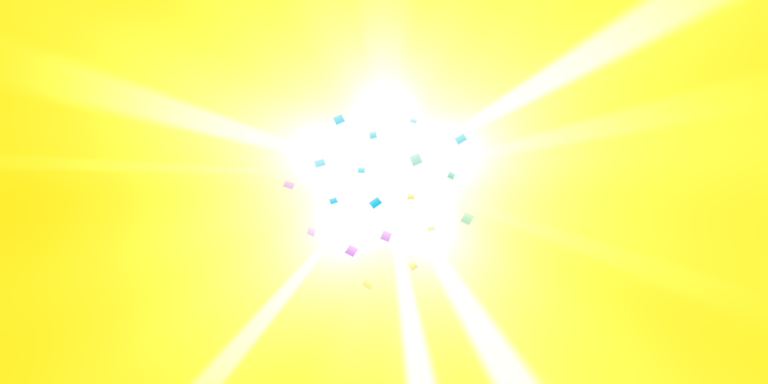
Give the GLSL for this background, as a Shadertoy shader.

```glsl
// A white star-shaped flash bursts over warm yellow, with tapered light beams.
// Polar wedges form the beams, a lobed exponential halo forms the flash,
// and a golden-angle spiral scatters small tilted confetti over the core.

const vec2 BURST_CENTER = vec2(1.003, 0.544);
const vec2 CONFETTI_CENTER = vec2(1.003, 0.492);
const float CORE_RADIUS = 0.20;
const float STAR_DEPTH = 0.05;
const float HALO_FALLOFF = 0.22;
const float BASE_LIGHT = 0.28;
const float LEFT_SHADE = 0.08;
const float STREAK_STRENGTH = 0.025;
const float CONFETTI_SPREAD = 0.25;
const float CONFETTI_SIZE = 0.013;
const float GOLDEN_ANGLE = 2.39996;
const int CONFETTI_COUNT = 19;
const int BEAM_COUNT = 9;

// Beam: direction and half width in degrees, strength, reach.
const vec4 BEAMS[BEAM_COUNT] = vec4[](
    vec4( 30.3, 3.9, 1.00, 1.15),
    vec4(163.5, 3.8, 0.95, 0.75),
    vec4(229.6, 2.7, 0.95, 0.92),
    vec4(279.8, 4.2, 1.00, 2.00),
    vec4(301.9, 4.9, 1.00, 2.00),
    vec4( 12.5, 3.0, 0.45, 0.75),
    vec4(178.0, 1.2, 0.16, 1.00),
    vec4(340.5, 2.5, 0.14, 0.90),
    vec4( 90.0, 9.0, 0.40, 0.45));

const vec3 CONFETTI_COLORS[5] = vec3[](
    vec3(0.30, 0.84, 0.95), vec3(1.00, 0.94, 0.48),
    vec3(0.50, 0.90, 0.94), vec3(0.93, 0.68, 0.98),
    vec3(0.50, 0.88, 0.70));

float hash(float n) {
    return fract(sin(n * 12.9898) * 43758.5);
}

mat2 rotation(float angle) {
    float c = cos(angle), s = sin(angle);
    return mat2(c, s, -s, c);
}

// Star flash: a radial falloff with five gentle lobes.
float starHalo(float radius, float angle) {
    float lobe = cos(5.0 * (angle - radians(90.0)));
    float edge = CORE_RADIUS + STAR_DEPTH * lobe * exp(-2.0 * radius);
    return min(1.0, 1.05 * exp(-max(radius - edge, 0.0) / HALO_FALLOFF));
}

// One wedge with a bright middle and a soft surrounding glow.
float beamLight(vec4 beam, float radius, float degrees_) {
    float offset = abs(mod(degrees_ - beam.x + 180.0, 360.0) - 180.0) / beam.y;
    float profile = 0.82 * (1.0 - smoothstep(0.5, 1.35, offset))
                  + 0.18 * exp(-offset * offset / 6.0);
    return beam.z * profile * exp(-pow(radius / beam.w, 3.0));
}

// Yellow deepens toward orange in low light and whitens in high light.
vec3 lightColor(float light) {
    return vec3(1.0, min(1.0, 0.86 + 0.38 * light), light);
}

vec3 addConfetti(vec3 color, vec2 p, float pixel) {
    for (int i = 0; i < CONFETTI_COUNT; i++) {
        float n = float(i);
        float angle = 3.82 + n * GOLDEN_ANGLE;
        float spread = CONFETTI_SPREAD * sqrt((n + 0.3) / 18.0);
        vec2 place = CONFETTI_CENTER + spread * vec2(cos(angle), sin(angle));
        vec2 q = rotation(hash(n + 2.0) * 1.4 - 0.7) * (p - place);
        q.x += 0.3 * q.y * (hash(n + 5.0) - 0.5);
        float size = CONFETTI_SIZE * mix(1.0, 0.55, hash(n + 9.0) * step(0.5, n));
        vec2 d = abs(q) - size * vec2(1.0, mix(0.55, 1.1, hash(n + 7.0)));
        float cover = 1.0 - smoothstep(-pixel, pixel, max(d.x, d.y));
        float opacity = i == 0 ? 0.95 : mix(0.35, 0.8, hash(n + 13.0));
        vec3 tint = CONFETTI_COLORS[i % 5] + 0.12 * q.y / size;
        color = mix(color, clamp(tint, 0.0, 1.0), cover * opacity);
    }
    return color;
}

void mainImage(out vec4 fragColor, in vec2 fragCoord) {
    vec2 p = fragCoord / iResolution.xy * vec2(2.0, 1.0);
    vec2 ray = p - BURST_CENTER;
    float radius = length(ray);
    float angle = atan(ray.y, ray.x);

    // Warm base, shaded at the left, with faint angular streaks.
    float base = BASE_LIGHT - LEFT_SHADE * (1.0 - smoothstep(0.0, 0.6, p.x));
    base += STREAK_STRENGTH * (sin(7.0 * angle + 1.0) + 0.6 * sin(17.0 * angle));

    // Screen-blend the flash and beams so overlaps stay smooth.
    float dark = 1.0 - starHalo(length(ray * vec2(0.93, 1.0)), angle);
    for (int i = 0; i < BEAM_COUNT; i++) {
        dark *= 1.0 - beamLight(BEAMS[i], radius, degrees(angle));
    }
    vec3 color = lightColor(mix(1.0, base, dark));

    color = addConfetti(color, p, 1.0 / iResolution.y);
    fragColor = vec4(color, 1.0);
}
```
